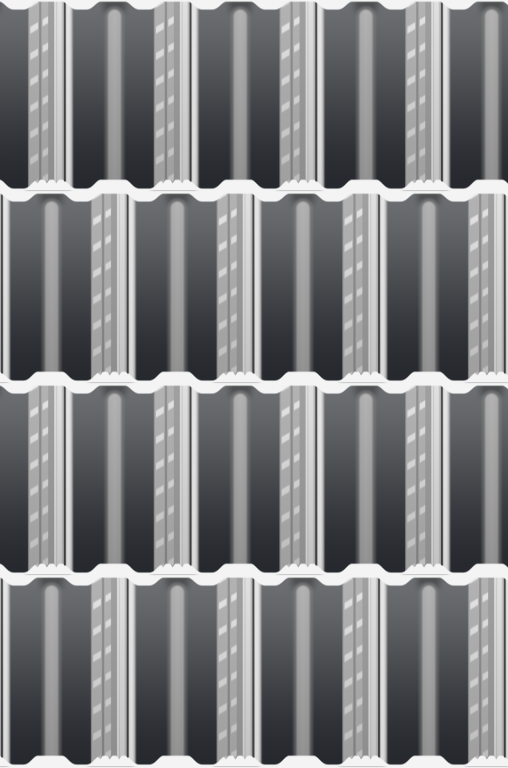
Give the GLSL for this pattern, as a Shadertoy shader.

```glsl
// Staggered rows of dark shaded panels with a raised ridge, parted by ribbed
// metal strips. Each cell is layered from soft bands across its width, then
// a wavy white rail is laid over every boundary between rows.

const float ROWS = 4.0;            // rows down the canvas
const float PITCH = 0.6547;        // cell width, in row heights
const float FIRST_STRIP = 0.223;   // strip start in the top row, in cells
const float STRIP_END = 0.287;     // positions across a cell, in cells
const float ROLL_END = 0.358;
const float RIDGE_X = 0.688;
const float RIDGE_RADIUS = 0.038;  // in row heights
const float RIDGE_TOP = 0.085;
const float DASH_STEP = 0.1365;
const float DASH_SLOPE = 0.39;
const float WAVE_CENTRE = 0.175;
const vec3 PANEL_TOP = vec3(0.44, 0.45, 0.46);
const vec3 PANEL_BOTTOM = vec3(0.145, 0.155, 0.175);
const vec3 RAIL = vec3(0.955);
const float TAU = 6.2831853;

// Soft-edged interval from a to b.
float band(float x, float a, float b, float soft) {
    return smoothstep(a - soft, a + soft, x) * (1.0 - smoothstep(b - soft, b + soft, x));
}

// Dark panel with a round-topped ridge; v runs down from the row top.
vec3 panelColour(float u, float v) {
    vec3 col = mix(PANEL_TOP, PANEL_BOTTOM, smoothstep(-0.15, 1.05, v));
    float x = (u - RIDGE_X) * PITCH;
    float d = length(vec2(x, min(v - RIDGE_TOP, 0.0))) - RIDGE_RADIUS;
    col *= 1.0 - 0.28 * smoothstep(0.10, 0.02, v) * smoothstep(0.09, 0.03, abs(x));
    col = mix(col, vec3(mix(0.50, 0.40, v)), 0.65 * smoothstep(0.024, 0.002, d));
    float ridge = mix(0.71, 0.57, v) - 0.9 * abs(x);
    return mix(col, vec3(ridge), smoothstep(0.006, -0.012, d));
}

// Grey levels of the ribs, with slanted highlights on the two left ribs.
float stripLevel(float u, float v, float aa) {
    float soft = max(0.006, 0.5 * aa);
    float level = mix(0.70, 0.62, v);
    level -= 0.12 * band(u, -0.02, 0.008, soft);
    level -= 0.13 * band(u, 0.088, 0.106, soft);
    level -= 0.07 * band(u, 0.160, 0.208, soft);
    level += 0.17 * band(u, 0.208, 0.222, soft);
    level += mix(0.18, 0.14, v) * band(u, 0.226, 0.272, 0.012);
    float phase = (v - 0.146 + DASH_SLOPE * (u - 0.048)) / DASH_STEP;
    float dash = smoothstep(0.19, 0.07, abs(fract(phase + 0.5) - 0.5));
    float ribs = band(u, 0.018, 0.080, soft) + band(u, 0.116, 0.160, soft);
    return level + mix(0.20, 0.11, v) * dash * ribs;
}

// Coverage of the rail; s is the distance below the row boundary.
float railCoverage(float u, float s, float aa) {
    float raised = smoothstep(-0.92, 0.35, cos(2.0 * TAU * (u - WAVE_CENTRE)));
    float notch = pow(abs(cos(2.0 * TAU * u / 0.30)), 6.0);
    float upper = -mix(0.018, 0.064, raised);
    upper += 0.017 * notch * band(u, 0.03, 0.29, 0.015);
    float lower = mix(0.050, 0.009, raised);
    return band(s, upper, lower, max(0.006, 0.6 * aa));
}

void mainImage(out vec4 fragColor, in vec2 fragCoord) {
    float aa = ROWS / iResolution.y;
    vec2 p = fragCoord * aa;
    float down = ROWS - p.y;
    float row = floor(down);
    float v = down - row;

    // Every second row is shifted by half a cell.
    float u = p.x / PITCH - FIRST_STRIP - 0.5 * mod(row, 2.0);
    u = fract(u + 0.1) - 0.1;
    float aaU = aa / PITCH;
    float edge = max(0.006, 0.5 * aaU);

    vec3 col = panelColour(u, v);

    // Ribbed strip, dark groove and rounded edge roll.
    col = mix(col, vec3(stripLevel(u, v, aaU)), band(u, 0.0, STRIP_END, edge));
    float roll = 0.90 - 0.40 * smoothstep(0.325, 0.372, u) - 0.05 * v;
    col = mix(col, vec3(roll), band(u, STRIP_END + 0.012, ROLL_END, 0.012));
    col = mix(col, vec3(0.24), 0.85 * band(u, STRIP_END - 0.001, STRIP_END + 0.012, edge));

    // Rail over the boundary, with a fine seam along its raised parts.
    float s = v - step(0.5, v);
    float seam = band(s, -0.010, -0.004, 0.5 * aa) * band(u, -0.02, 0.34, 0.03);
    col = mix(col, RAIL - 0.16 * seam, railCoverage(u, s, aa));

    fragColor = vec4(col, 1.0);
}
```
